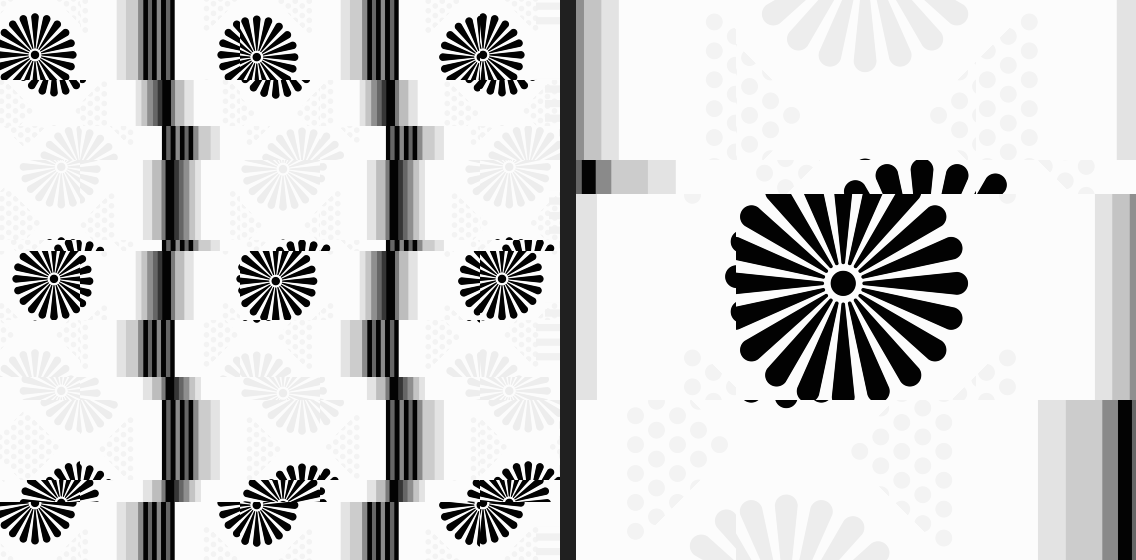
Left: the whole. Right: its middle third, enlarged.
A WebGL 2 fragment shader for this pattern:

```glsl
#version 300 es
precision highp float;
// Rosettes, alternately black and pale, between columns of grey bars on white.
// Two sets of horizontal bands with unequal heights slide the whole pattern
// sideways; narrow column slices nudge the rosettes out of register.
#define PERIOD vec2(0.4, 0.2)
#define FIRST_CENTER vec2(0.0625, 0.098)
#define SMALL_BAND 0.1429
#define BIG_BAND 0.2243
#define SMALL_SHIFT 0.0339
#define BIG_SHIFT 0.0469
#define SLICE_NUDGE vec2(-0.004, 0.004)
#define PETALS 20.0
#define BAR_START 0.2083
#define BAR_WIDTH 0.1036
#define BOX_HALF 0.1
#define PALE 0.93

uniform vec2 u_resolution;
out vec4 fragColor;

const float TAU = 6.2831853;
const float PAPER = 0.988;
const float INK = 0.008;

// Bar left edges (share of the column width) and greys: striped and stepped.
const float STRIPED_EDGE[10] = float[](0.0, 0.16, 0.37, 0.46, 0.54, 0.61, 0.69, 0.765, 0.85, 0.925);
const float STRIPED_TONE[10] = float[](0.89, 0.80, 0.54, 0.01, 0.40, 0.01, 0.54, 0.01, 0.40, 0.01);
const float STEPPED_EDGE[10] = float[](0.0, 0.10, 0.20, 0.30, 0.38, 0.46, 0.61, 0.68, 0.76, 0.84);
const float STEPPED_TONE[10] = float[](0.89, 0.77, 0.56, 0.40, 0.21, 0.01, 0.48, 0.74, 0.74, 0.89);

float pixel;

float cover(float d) {
  return 1.0 - smoothstep(-0.6 * pixel, 0.6 * pixel, d);
}

float odd(float n) {
  return mod(n, 2.0);
}

// Distance to a hub ringed by tapered, round-ended petals.
float rosette(vec2 p) {
  float sector = TAU / PETALS;
  float angle = atan(p.y, p.x);
  angle -= sector * floor(angle / sector + 0.5);
  vec2 q = length(p) * vec2(cos(angle), sin(angle));
  float along = clamp((q.x - 0.0125) / 0.055, 0.0, 1.0);
  float petal = length(q - vec2(mix(0.0125, 0.0675, along), 0.0)) - mix(0.0011, 0.0068, along);
  return min(petal, length(p) - 0.0075);
}

// Staggered lattice of round dots.
float dots(vec2 p) {
  vec2 pitch = vec2(0.0125, 0.0172);
  float column = floor(p.x / pitch.x);
  vec2 cell = vec2(p.x / pitch.x, p.y / pitch.y + 0.5 * odd(column));
  return length((fract(cell) - 0.5) * pitch) - 0.005;
}

// Grey of the bar column at u, its position from 0 to 1 across the width.
float barTone(float u, bool stepped) {
  float soft = 0.6 * pixel / BAR_WIDTH;
  float tone = PAPER;
  for (int i = 0; i < 10; i++) {
    float edge = stepped ? STEPPED_EDGE[i] : STRIPED_EDGE[i];
    float next = stepped ? STEPPED_TONE[i] : STRIPED_TONE[i];
    tone = mix(tone, next, smoothstep(edge - soft, edge + soft, u));
  }
  return mix(tone, PAPER, smoothstep(1.0 - soft, 1.0 + soft, u));
}

void main() {
  pixel = 1.0 / min(u_resolution.x, u_resolution.y);
  vec2 uv = gl_FragCoord.xy / u_resolution;
  vec2 p = vec2(uv.x, 1.0 - uv.y);

  // Band parities give the sideways shift.
  float smallOdd = odd(floor(p.y / SMALL_BAND));
  float bigOdd = odd(floor(p.y / BIG_BAND));
  float shift = SMALL_SHIFT * smallOdd + BIG_SHIFT * bigOdd;
  float slice = floor(p.x / SMALL_BAND);
  vec2 shifted = vec2(p.x - shift, p.y);

  // Rosette cell.
  vec2 grid = (shifted - SLICE_NUDGE * odd(slice) - FIRST_CENTER) / PERIOD + 0.5;
  vec2 local = (fract(grid) - 0.5) * PERIOD;
  float tone = PAPER;

  // Pale dotted diamonds on the corners of each rosette's box.
  vec2 corner = vec2(abs(local.x) - BOX_HALF, abs(local.y) - 0.5 * PERIOD.y);
  bool inBox = local.x < BOX_HALF && (local.x > -BOX_HALF || p.x < 0.15);
  if (inBox && abs(corner.x) + abs(corner.y) < 0.066) {
    tone = mix(tone, 0.952, cover(dots(corner)));
  }

  // Pale rules at the right margin.
  if (p.x > 0.957 + 0.5 * shift && abs(corner.y) < 0.058) {
    float rule = abs(fract(corner.y / 0.026) - 0.5) * 0.026 - 0.0065;
    tone = mix(tone, 0.945, cover(rule));
  }

  float petalTone = odd(floor(grid.y)) > 0.5 ? PALE : INK;
  tone = mix(tone, petalTone, cover(rosette(local)));

  // Bar column, mirrored in odd big bands.
  float u = (mod(shifted.x, PERIOD.x) - BAR_START) / BAR_WIDTH;
  if (u > -0.02 && u < 1.02) {
    tone = barTone(bigOdd > 0.5 ? 1.0 - u : u, smallOdd != bigOdd);
  }
  fragColor = vec4(vec3(tone), 1.0);
}
```
